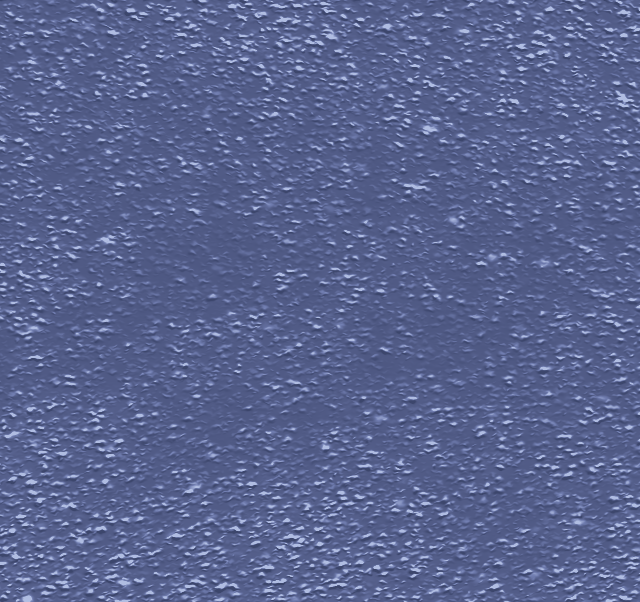
A Shadertoy shader for this texture:

```glsl
#define DARK vec3(0.235, 0.275, 0.425)
#define BASE vec3(0.320, 0.360, 0.530)
#define MID vec3(0.440, 0.490, 0.690)
#define PALE vec3(0.690, 0.740, 0.885)
#define FLECK_CELL vec2(0.0195, 0.0105)
#define FINE_CELL vec2(0.0115, 0.0066)
#define SMUDGE_CELL vec2(0.085, 0.062)
#define SHADOW 0.52
#define TILT 0.10
#define RAGGED 0.0012

vec3 hash3(vec2 p) {
    vec3 q = fract(p.xyx * vec3(0.1031, 0.1030, 0.0973));
    q += dot(q, q.yxz + 33.33);
    return fract((q.xxy + q.yzz) * q.zyx);
}

// Slow layered sines: where the flecks are strong or faint
float patches(vec2 p) {
    float broad = sin(p.x * 7.0 + 2.0 * sin(p.y * 5.0 + 1.0)) * sin(p.y * 9.0 - p.x * 3.0);
    float local = sin(p.x * 31.0 + 2.5 * sin(p.y * 23.0)) * sin(p.y * 47.0 + 2.0 * sin(p.x * 19.0));
    float edges = smoothstep(0.42, 0.0, p.y) + 0.7 * smoothstep(0.62, 1.0, p.y);
    return max(0.76 + 0.20 * broad + 0.34 * local + 0.46 * edges, 0.15);
}

// Small sine warp that breaks up the outlines
vec2 ragged(vec2 p) {
    vec2 w = sin(p.yx * vec2(410.0, 290.0) + 3.0 * sin(p * vec2(97.0, 131.0)));
    w += 0.6 * sin(p.yx * vec2(730.0, 570.0) + 2.0 * sin(p * vec2(210.0, 170.0)));
    return p + RAGGED * w * vec2(1.0, 0.6);
}

// Plump bump with a fairly crisp rim
float bump(vec2 d) {
    return exp(-pow(dot(d, d), 1.4));
}

// Scattered elongated bumps, each lit above and shaded below
float flecks(vec2 p, vec2 cell, vec2 size, float rarity, float shade, float seed) {
    vec2 home = floor(p / cell);
    float tone = 0.0;
    for (int j = -1; j <= 2; j++) {
        for (int i = -1; i <= 1; i++) {
            vec2 id = home + vec2(i, j);
            vec3 place = hash3(id + seed);
            vec3 form = hash3(id + seed + 57.0);
            vec2 center = (id + 0.05 + 0.9 * place.xy) * cell;
            vec2 d = p - center;
            float lean = 0.45 * (form.x - 0.5) - TILT * sin(4.5 * (center.y - 0.45));
            d.y -= lean * d.x;
            d /= cell * size * mix(vec2(0.75), vec2(1.35, 1.15), form.yz);
            float strength = pow(place.z, rarity) * patches(center);
            vec2 s = (d + vec2(0.2, 1.6)) * vec2(0.9, 1.05);
            tone += strength * (bump(d) - shade * bump(s));
        }
    }
    return tone;
}

// Tone 0 is the flat ground, -1 shadow, 1 to 2 highlights
vec3 palette(float tone) {
    vec3 color = mix(BASE, MID, clamp(tone, 0.0, 1.0));
    color = mix(color, PALE, clamp(tone - 1.0, 0.0, 1.0));
    return mix(color, DARK, clamp(-tone, 0.0, 1.0));
}

void mainImage(out vec4 fragColor, in vec2 fragCoord) {
    vec2 p = fragCoord / iResolution.y;
    vec2 q = ragged(p);
    float tone = 3.1 * flecks(q, FLECK_CELL, vec2(0.32, 0.29), 2.2, SHADOW, 3.0);
    tone += 1.75 * flecks(q, FINE_CELL, vec2(0.33, 0.30), 1.9, SHADOW, 141.0);
    tone += 2.2 * flecks(q, SMUDGE_CELL, vec2(0.11, 0.10), 5.0, 0.1, 277.0);
    tone += 0.25 * (patches(p) - 0.95);
    fragColor = vec4(palette(tone), 1.0);
}
```
